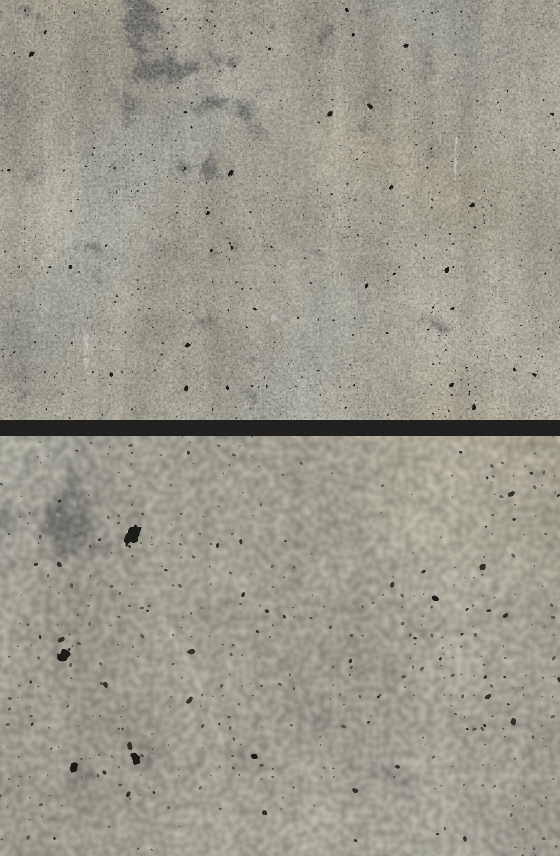
Top, the full canvas; bottom, a detail of the centre.
Give the GLSL for this texture, as a Shadertoy shader.

```glsl
const vec3 CONCRETE = vec3(0.632, 0.622, 0.574);
const vec3 WARM_TINT = vec3(0.022, 0.004, -0.018);
const vec3 STAIN = vec3(0.37, 0.37, 0.37);
const vec3 PORE = vec3(0.09, 0.09, 0.08);
const vec3 CHALK = vec3(0.83, 0.83, 0.81);

vec2 hash2(vec2 p) {
    vec3 q = fract(p.xyx * vec3(0.1031, 0.1030, 0.0973));
    q += dot(q, q.yzx + 33.33);
    return fract((q.xx + q.yz) * q.zy);
}

float gradientNoise(vec2 p) {
    vec2 cell = floor(p);
    vec2 f = p - cell;
    vec2 blend = f * f * f * (f * (f * 6.0 - 15.0) + 10.0);
    vec4 corner;
    for (int i = 0; i < 4; i++) {
        vec2 offset = vec2(i & 1, i >> 1);
        float angle = 6.2832 * hash2(cell + offset + 71.0).x;
        corner[i] = dot(vec2(cos(angle), sin(angle)), f - offset);
    }
    vec2 rows = mix(corner.xz, corner.yw, blend.x);
    return mix(rows.x, rows.y, blend.y);
}

float fbm(vec2 p) {
    float sum = 0.0;
    float amplitude = 0.55;
    for (int i = 0; i < 5; i++) {
        sum += amplitude * gradientNoise(p);
        p = mat2(1.6, 1.2, -1.2, 1.6) * p + 17.3;
        amplitude *= 0.55;
    }
    return sum;
}

float segmentDistance(vec2 p, vec2 a, vec2 b) {
    vec2 along = b - a;
    vec2 toP = p - a;
    return length(toP - along * clamp(dot(toP, along) / dot(along, along), 0.0, 1.0));
}

float scratch(vec2 p, vec2 a, vec2 b, float width) {
    float wear = smoothstep(-0.35, 0.25, gradientNoise(p * vec2(190.0, 75.0)));
    return wear * smoothstep(width, width * 0.2, segmentDistance(p, a, b));
}

// One irregular pit at most per grid cell, kept inside its cell
float pores(vec2 p, float cells, float share, vec2 radii, float seed, float pixel) {
    vec2 cell = floor(p * cells);
    vec2 pick = hash2(cell + seed);
    vec2 centre = (cell + 0.25 + 0.5 * hash2(cell + seed + 37.0)) / cells;
    float cluster = clamp(1.0 + 2.4 * gradientNoise(centre * 5.0 + seed), 0.2, 2.2);
    float radius = mix(radii.x, radii.y, pick.y * pick.y * pick.y);
    float angle = 6.2832 * fract(pick.y * 57.0);
    vec2 d = mat2(cos(angle), sin(angle), -sin(angle), cos(angle)) * (p - centre);
    float dist = length(d * vec2(0.82, 1.2)) + 0.6 * radius * gradientNoise(p * 260.0);
    float inside = smoothstep(radius + 0.5 * pixel, radius - 0.5 * pixel, dist);
    return inside * step(pick.x, share * cluster);
}

// Blotches gathered around a slanting band, with a few strays
float stainMask(vec2 p) {
    float band = segmentDistance(p, vec2(0.33, 1.02), vec2(0.35, 0.82));
    float tail = segmentDistance(p, vec2(0.42, 0.84), vec2(0.55, 0.74));
    float zone = exp(-band * band * 190.0) + 0.8 * exp(-tail * tail * 320.0);
    float wide = exp(-3.5 * dot(p - vec2(0.42, 0.78), p - vec2(0.42, 0.78)));
    return smoothstep(0.22, 0.58, fbm(p * 11.0 + 4.0) + 0.31 * zone + 0.09 * wide);
}

void mainImage(out vec4 fragColor, in vec2 fragCoord) {
    vec2 p = fragCoord / iResolution.y;
    float pixel = 1.0 / iResolution.y;

    // Clouds, vertical runs and sandy grain
    float clouds = fbm(p * 3.2 + 9.0);
    float runs = fbm(p * vec2(13.0, 1.3) + 31.0);
    float mottling = fbm(p * 24.0);
    float grain = gradientNoise(p * 175.0) + 0.6 * gradientNoise(p * 95.0 + 13.0);
    float slope = 0.035 * (0.55 - p.y) + 0.018 * (p.x - 0.67);
    float tone = 0.13 * clouds + 0.085 * runs + 0.06 * mottling + 0.115 * grain + slope;
    vec3 color = CONCRETE + tone * vec3(1.0, 0.99, 0.95);
    float warmth = gradientNoise(p * 2.3 + 51.0) + 0.35 * (abs(p.x - 0.62) - 0.35);
    color += WARM_TINT * warmth;

    // Blue-grey stains with pale mineral flecks
    float stain = stainMask(p);
    color = mix(color, STAIN + 0.15 * grain, 0.72 * stain);
    float flecks = smoothstep(0.3, 0.55, gradientNoise(p * 120.0 + 5.0));
    color = mix(color, CHALK, flecks * (0.5 * stain + 0.06));

    // Chalky scratches and a pale plug
    float marks = 0.8 * scratch(p, vec2(1.087, 0.672), vec2(1.083, 0.573), 0.0042);
    marks += 0.6 * scratch(p, vec2(0.204, 0.207), vec2(0.206, 0.125), 0.0085);
    marks += 0.28 * scratch(p, vec2(0.571, 0.53), vec2(0.627, 0.416), 0.0045);
    marks += 0.18 * scratch(p, vec2(0.375, 0.54), vec2(0.25, 0.4), 0.005);
    marks += 0.45 * smoothstep(0.011, 0.006, length(p - vec2(0.653, 0.244)));
    color = mix(color, CHALK, min(marks, 0.85));

    // Air holes from dust-fine to coarse
    float dust = pores(p, 125.0, 0.16, vec2(0.0006, 0.0015), 11.0, pixel);
    float fine = pores(p, 56.0, 0.13, vec2(0.0010, 0.0026), 23.0, pixel);
    float coarse = pores(p, 21.0, 0.12, vec2(0.0022, 0.0064), 47.0, pixel);
    float holes = max(0.5 * dust, max(0.8 * fine, 0.97 * coarse));
    color = mix(color, PORE, holes);

    fragColor = vec4(clamp(color, 0.0, 1.0), 1.0);
}
```
